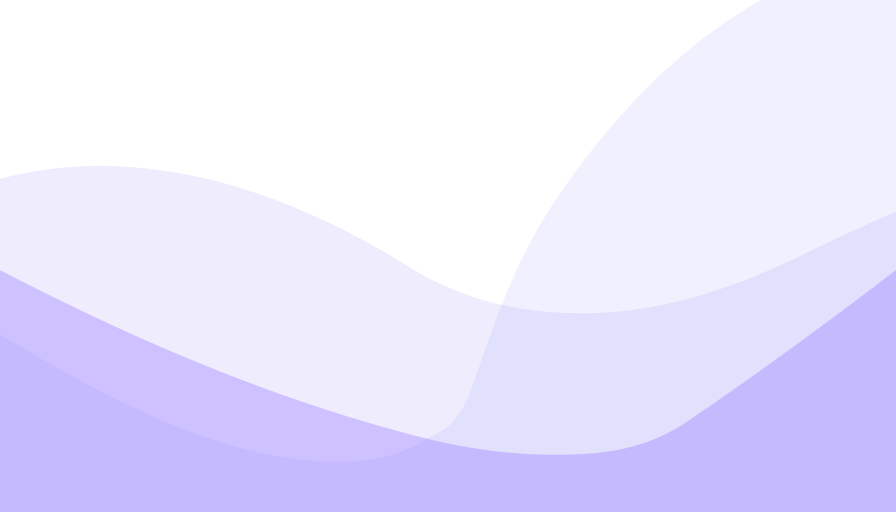
This background is drawn by a WebGL 2 fragment shader. Its source:

```glsl
#version 300 es
precision highp float;
// Soft lavender waves overlapping on white: a pale back wave, a tall sweeping
// veil and a front wave. Each outline is a smooth height curve of cubic spans,
// and the fill colours change wherever the veil overlaps a wave.

uniform vec2 u_resolution;
out vec4 fragColor;

const vec3 WHITE      = vec3(1.0);
const vec3 VEIL       = vec3(0.945, 0.941, 1.0);
const vec3 BACK       = vec3(0.933, 0.925, 0.992);
const vec3 BACK_VEIL  = vec3(0.882, 0.880, 0.992);
const vec3 FRONT      = vec3(0.808, 0.757, 1.0);
const vec3 FRONT_VEIL = vec3(0.776, 0.729, 1.0);

// Cubic Hermite span between two knots, each (x, height, slope)
float span(float x, vec3 a, vec3 b) {
    float width = b.x - a.x;
    float t = (x - a.x) / width;
    float s = 1.0 - t;
    float ease = t * t * (3.0 - 2.0 * t);
    return mix(a.y, b.y, ease) + width * t * s * (a.z * s - b.z * t);
}

// Gentle crest on the left, broad trough right of the centre
float backHeight(float x) {
    vec3 crest  = vec3(0.1107, 0.6758, 0.0);
    vec3 fall   = vec3(0.4557, 0.4795, -1.087);
    vec3 trough = vec3(0.6510, 0.3881, 0.0);
    vec3 rise   = vec3(0.8984, 0.5046, 0.86);
    if (x < crest.x)  return span(x, vec3(0.0, 0.6507, 0.45), crest);
    if (x < fall.x)   return span(x, crest, fall);
    if (x < trough.x) return span(x, fall, trough);
    if (x < rise.x)   return span(x, trough, rise);
    return span(x, rise, vec3(1.0, 0.5868, 0.77));
}

// Long descent to a low trough, then a nearly straight climb
float frontHeight(float x) {
    vec3 fall   = vec3(0.4753, 0.1438, -0.438);
    vec3 trough = vec3(0.6185, 0.1119, 0.0);
    vec3 rise   = vec3(0.7682, 0.1781, 1.19);
    if (x < fall.x)   return span(x, vec3(0.0, 0.4726, -0.912), fall);
    if (x < trough.x) return span(x, fall, trough);
    if (x < rise.x)   return span(x, trough, rise);
    return span(x, rise, vec3(1.0, 0.4726, 1.34));
}

// Shallow bowl turning into a steep sweep past the top edge
float veilHeight(float x) {
    vec3 trough = vec3(0.3776, 0.0982, 0.0);
    vec3 turn   = vec3(0.4753, 0.1416, 1.087);
    vec3 steep  = vec3(0.5273, 0.2466, 4.9);
    vec3 cross  = vec3(0.5599, 0.4041, 4.45);
    vec3 bend   = vec3(0.6432, 0.6667, 2.38);
    vec3 top    = vec3(0.8490, 1.0, 1.02);
    if (x < trough.x) return span(x, vec3(0.0, 0.347, -1.05), trough);
    if (x < turn.x)   return span(x, trough, turn);
    if (x < steep.x)  return span(x, turn, steep);
    if (x < cross.x)  return span(x, steep, cross);
    if (x < bend.x)   return span(x, cross, bend);
    if (x < top.x)    return span(x, bend, top);
    return span(x, top, vec3(1.0, 1.114, 0.53));
}

// Smooth coverage of the area below a height curve
float below(float y, float height) {
    float d = height - y;
    float pixel = length(vec2(dFdx(d), dFdy(d)));
    return clamp(d / pixel + 0.5, 0.0, 1.0);
}

void main() {
    vec2 uv = gl_FragCoord.xy / u_resolution;
    float veil  = below(uv.y, veilHeight(uv.x));
    float back  = below(uv.y, backHeight(uv.x));
    float front = below(uv.y, frontHeight(uv.x));

    // Layers from back to front, each tinted by the veil
    vec3 color = mix(WHITE, VEIL, veil);
    color = mix(color, mix(BACK, BACK_VEIL, veil), back);
    color = mix(color, mix(FRONT, FRONT_VEIL, veil), front);
    fragColor = vec4(color, 1.0);
}
```
